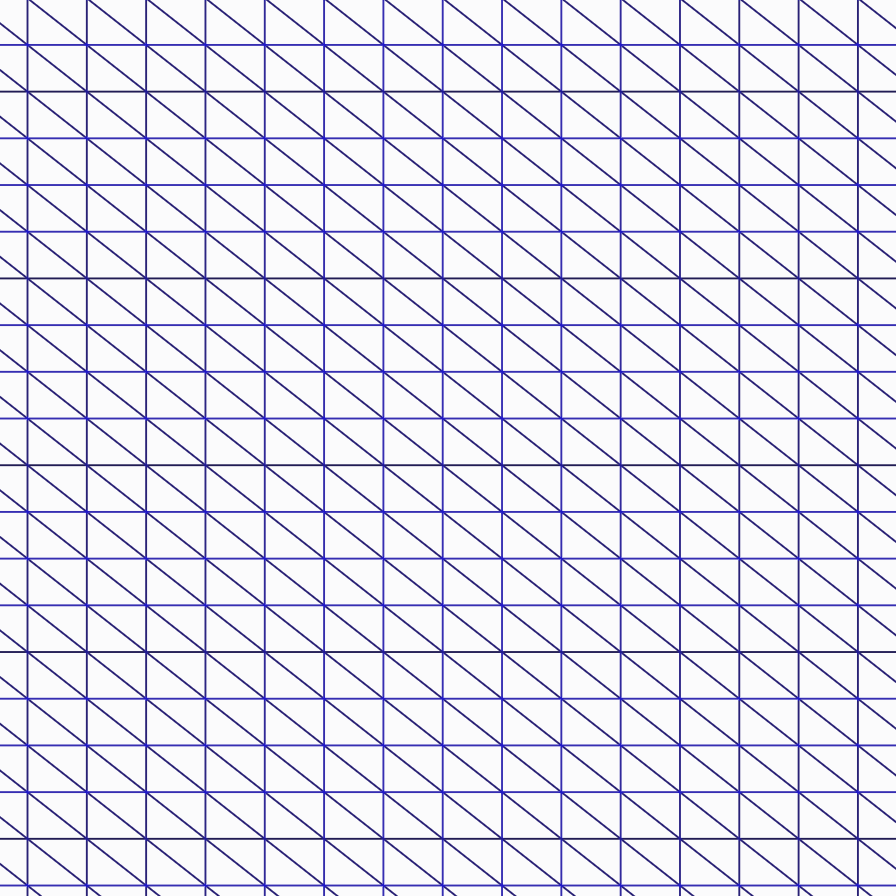
Write a Shadertoy shader that draws this pattern.

```glsl
// A ruled lattice of thin blue lines on white: columns, rows and falling diagonals
// that meet at every crossing. Each family is a repeated line distance with exact
// box coverage; the ink shifts between navy and blue from line to line.

const vec2  PITCH       = vec2(0.0662, 0.05212);  // cell size in canvas units
const vec2  ORIGIN      = vec2(0.0307, 0.0117);   // lowest left crossing
const float LINE_WIDTH  = 0.0021;
const float KNOT_RADIUS = 0.0034;                 // brighter spot at crossings
const float DARK_EVERY  = 4.0;                    // one navy row in this many
const float DARK_ROW    = 1.0;                    // index of the first navy row

const vec3 PAPER = vec3(0.985, 0.985, 0.988);
const vec3 NAVY  = vec3(0.13, 0.11, 0.33);
const vec3 INDIGO = vec3(0.16, 0.13, 0.46);
const vec3 BLUE  = vec3(0.21, 0.18, 0.70);
const vec3 KNOT  = vec3(0.13, 0.10, 0.78);

// Signed offset from the nearest whole number.
float nearestOffset(float x) {
    return x - floor(x + 0.5);
}

// Share of a pixel covered by a line whose centre lies at distance d.
float lineCoverage(float d, float pixel) {
    float halfWidth = 0.5 * LINE_WIDTH;
    float inner = max(d - 0.5 * pixel, -halfWidth);
    float outer = min(d + 0.5 * pixel, halfWidth);
    return clamp((outer - inner) / pixel, 0.0, 1.0);
}

void mainImage(out vec4 fragColor, in vec2 fragCoord) {
    float pixel = 1.0 / min(iResolution.x, iResolution.y);
    vec2 p = fragCoord * pixel;
    vec2 cell = (p - ORIGIN) / PITCH;

    // Distances to the three line families, in canvas units
    vec2 offset = vec2(nearestOffset(cell.x), nearestOffset(cell.y)) * PITCH;
    float diagonalSpacing = 1.0 / length(1.0 / PITCH);
    float diagonalOffset = nearestOffset(cell.x + cell.y) * diagonalSpacing;

    float column   = lineCoverage(abs(offset.x), pixel);
    float row      = lineCoverage(abs(offset.y), pixel);
    float diagonal = lineCoverage(abs(diagonalOffset), pixel);

    // Ink per line: columns brighten towards the middle, every few rows are navy
    float columnX = floor(cell.x + 0.5) * PITCH.x + ORIGIN.x;
    float middle = 1.0 - smoothstep(0.08, 0.35, abs(columnX - 0.5));
    vec3 columnInk = mix(INDIGO, BLUE, middle);
    float rowIndex = floor(cell.y + 0.5);
    float isDark = 1.0 - step(0.5, mod(rowIndex - DARK_ROW + 0.25, DARK_EVERY));
    vec3 rowInk = mix(BLUE, NAVY, isDark);

    // Lines are laid over the paper, diagonals first
    vec3 color = mix(PAPER, INDIGO, diagonal);
    color = mix(color, columnInk, column);
    color = mix(color, rowInk, row);

    // Crossings take a purer blue, only where there is ink
    float ink = max(diagonal, max(column, row));
    float knot = 1.0 - smoothstep(0.4 * KNOT_RADIUS, KNOT_RADIUS, length(offset));
    color = mix(color, mix(PAPER, KNOT, ink), knot * (1.0 - 0.5 * isDark));

    fragColor = vec4(color, 1.0);
}
```
